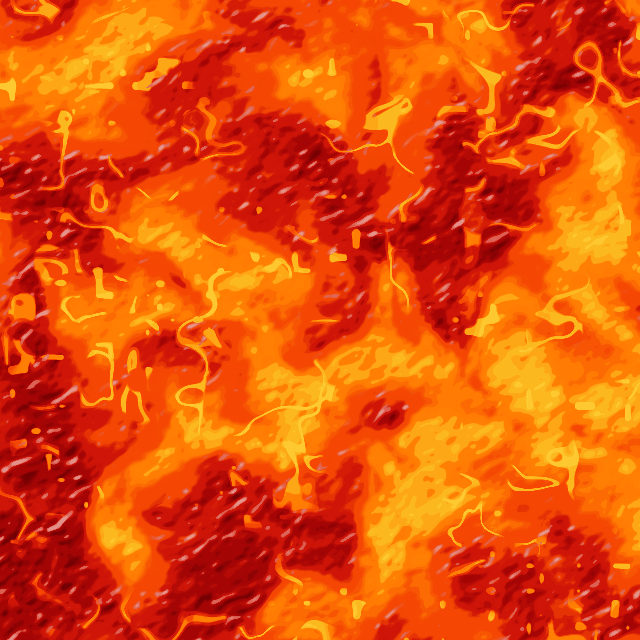
This texture is drawn by a Shadertoy shader. Its source:

```glsl
// Molten lava: glowing orange melt, rough dark red crust, bright veins and pale glints.
#define ROCK_SCALE 7.0
#define GRAIN_SCALE 44.0
#define VEIN_SCALE 15.0
#define VEIN_WIDTH 0.045
#define RELIEF 0.42
#define GLINT_LEVEL 0.27
#define TONES 17.0
#define LIGHT_DIR vec2(-0.6, 0.8)

const vec3 SHADOW = vec3(0.46, 0.00, 0.01);
const vec3 CRUST  = vec3(0.65, 0.02, 0.02);
const vec3 RED    = vec3(0.81, 0.08, 0.03);
const vec3 EMBER  = vec3(0.96, 0.28, 0.01);
const vec3 ORANGE = vec3(1.00, 0.49, 0.01);
const vec3 YELLOW = vec3(0.99, 0.72, 0.12);
const vec3 FLARE  = vec3(1.00, 0.86, 0.26);
const vec3 GLINT  = vec3(0.87, 0.40, 0.35);

float hash(vec2 p) {
    return fract(sin(dot(p, vec2(127.1, 311.7))) * 43758.5453);
}

float noise(vec2 p) {
    vec2 i = floor(p), f = fract(p);
    f = f * f * (3.0 - 2.0 * f);
    return mix(mix(hash(i), hash(i + vec2(1, 0)), f.x),
               mix(hash(i + vec2(0, 1)), hash(i + vec2(1, 1)), f.x), f.y);
}

float fbm(vec2 p) {
    float sum = 0.0, amp = 0.5;
    for (int i = 0; i < 4; i++) {
        sum += amp * noise(p);
        p = mat2(1.6, 1.2, -1.2, 1.6) * p + 17.3;
        amp *= 0.5;
    }
    return sum / 0.9375;
}

vec2 warp(vec2 p) {
    return vec2(noise(p), noise(p + 41.7)) - 0.5;
}

// Share of the surface that is colder than this point, 0 to 1
float heat(vec2 p) {
    vec2 q = p * ROCK_SCALE;
    float f = fbm(q + 0.9 * warp(q * 1.3 + 9.0) + 3.7);
    return 1.0 / (1.0 + exp(-1.7 * (f - 0.5) / 0.132));
}

// Small chips, stretched along a rising diagonal
float grain(vec2 p) {
    vec2 q = mat2(0.82, -0.57, 0.57, 0.82) * (p + 0.02 * warp(p * 17.0));
    q *= GRAIN_SCALE * vec2(1.0, 1.8);
    return 0.65 * noise(q) + 0.35 * noise(q * 1.9 + 23.0);
}

// Broken, curling threads of melt
float veins(vec2 p, float width) {
    vec2 q = p * VEIN_SCALE + 1.1 * warp(p * 21.0 + 5.0);
    float ridge = abs(0.75 * noise(q) + 0.25 * noise(q * 2.3 + 8.0) - 0.5);
    float broken = smoothstep(0.44, 0.56, noise(p * 27.0 + 60.0));
    float patches = smoothstep(0.36, 0.58, noise(p * 6.5 + 31.0));
    return (1.0 - smoothstep(width * 0.6, width, ridge)) * broken * patches;
}

// Flat tone steps with edges smoothed over a pixel
float posterize(float t) {
    float x = t * TONES;
    float soft = clamp(fwidth(x) * 0.7, 0.03, 0.5);
    return (floor(x) + smoothstep(0.5 - soft, 0.5 + soft, fract(x))) / TONES;
}

vec3 lavaColor(float t) {
    vec3 c = mix(SHADOW, CRUST, smoothstep(-0.16, 0.03, t));
    c = mix(c, RED, smoothstep(0.06, 0.20, t));
    c = mix(c, EMBER, smoothstep(0.31, 0.49, t));
    c = mix(c, ORANGE, smoothstep(0.64, 0.85, t));
    c = mix(c, YELLOW, smoothstep(0.87, 0.98, t));
    return mix(c, FLARE, smoothstep(1.00, 1.12, t));
}

void mainImage(out vec4 fragColor, in vec2 fragCoord) {
    vec2 p = fragCoord / iResolution.y;
    float melt = heat(p);
    float crust = 1.0 - smoothstep(0.28, 0.58, melt);

    // Relief: fine chips and whole rocks, lit from the upper left
    vec2 fineStep = LIGHT_DIR * 0.004;
    float chips = grain(p - fineStep) - grain(p + fineStep);
    float rocks = heat(p + LIGHT_DIR * 0.012) - heat(p - LIGHT_DIR * 0.012);
    float tone = melt + chips * mix(0.14, RELIEF, crust);
    tone += clamp(rocks, -0.3, 0.3) * 0.35 * crust;
    tone += (noise(p * 48.0 + 77.0) - 0.5) * 0.12;

    // Veins with a dim halo, and scattered sparks
    float halo = veins(p, VEIN_WIDTH * 2.4);
    float core = veins(p, VEIN_WIDTH);
    float spark = smoothstep(0.84, 0.89, noise(p * 52.0 + 12.0))
                * smoothstep(0.42, 0.62, noise(p * 8.0 + 90.0));
    tone = mix(tone, max(tone, 0.60), halo * 0.6);
    tone = mix(tone, max(tone, 0.86 + 0.22 * melt), max(core, spark));

    vec3 color = lavaColor(posterize(tone));

    // Pale glints on the chips that face the light
    float lit = chips + 0.25 * clamp(rocks, -0.2, 0.3);
    float glint = smoothstep(GLINT_LEVEL, GLINT_LEVEL + 0.05, lit);
    glint *= (1.0 - smoothstep(0.40, 0.70, melt)) * (1.0 - core);
    vec3 glintColor = mix(GLINT, vec3(0.90, 0.62, 0.60), smoothstep(0.36, 0.50, lit));
    color = mix(color, glintColor, glint * 0.9);

    fragColor = vec4(color, 1.0);
}
```
